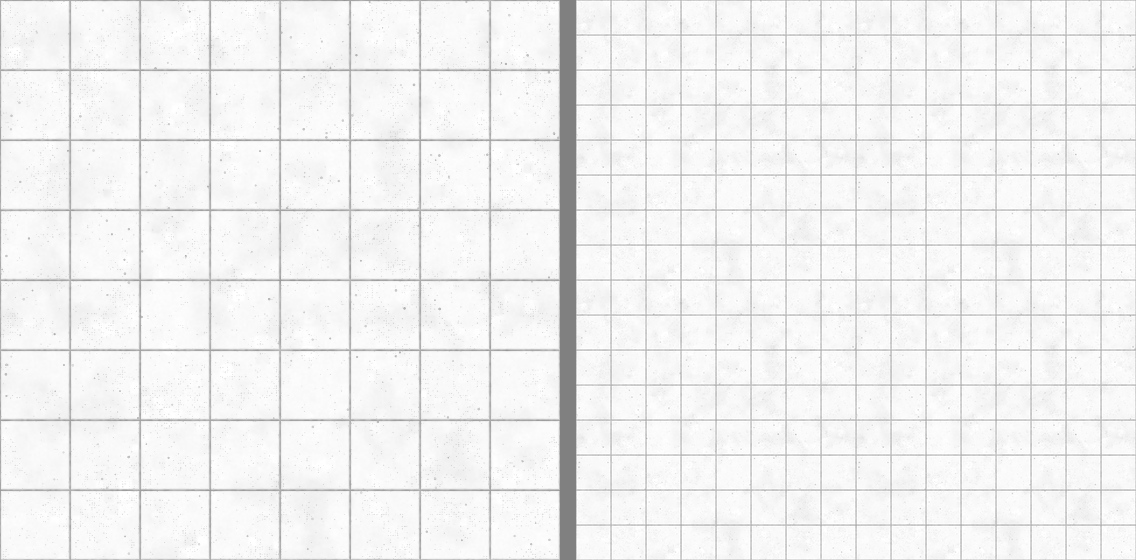
Left: one tile. Right: repeated 2 by 2.
Give the GLSL for this texture, as a WebGL 1 fragment shader.

```glsl
precision highp float;
// White square stone tiles, eight by eight, with thin grey joints and faint speckled wear.

uniform vec2 u_resolution;

const float TILES = 8.0;
const float JOINT_HALF_WIDTH = 0.0021;
const vec3 FACE = vec3(0.98);
const vec3 JOINT_LIGHT = vec3(0.78);
const vec3 JOINT_DARK = vec3(0.57);

float hash(vec2 p) {
  vec3 q = fract(vec3(p.xyx) * vec3(0.1031, 0.1030, 0.0973));
  q += dot(q, q.yzx + 33.33);
  return fract((q.x + q.y) * q.z);
}

// Value noise that wraps after `period` lattice cells.
float noise(vec2 uv, float period, float seed) {
  vec2 p = uv * period;
  vec2 i = floor(p);
  vec2 f = fract(p);
  f = f * f * (3.0 - 2.0 * f);
  vec2 a = mod(i, period) + seed;
  vec2 b = mod(i + 1.0, period) + seed;
  return mix(mix(hash(a), hash(vec2(b.x, a.y)), f.x),
             mix(hash(vec2(a.x, b.y)), hash(b), f.x), f.y);
}

float fbm(vec2 uv, float period, float seed) {
  float sum = 0.0;
  float weight = 0.5;
  for (int i = 0; i < 4; i++) {
    sum += weight * noise(uv, period, seed);
    period *= 2.0;
    seed += 17.0;
    weight *= 0.5;
  }
  return sum / 0.9375;
}

// Soft rounded squares scattered on a wrapping grid; signed strength.
float stains(vec2 uv, float count, float seed) {
  vec2 p = uv * count;
  vec2 base = floor(p);
  float sum = 0.0;
  for (int y = -1; y <= 1; y++) {
    for (int x = -1; x <= 1; x++) {
      vec2 cell = base + vec2(float(x), float(y));
      vec2 id = mod(cell, count) + seed;
      vec2 center = cell + 0.2 + 0.6 * vec2(hash(id + 11.0), hash(id + 37.0));
      float size = mix(0.25, 0.6, hash(id + 53.0));
      vec2 q = abs(p - center);
      float d = length(max(q - size * 0.6, 0.0)) - size * 0.4;
      float strength = hash(id + 71.0) * 2.0 - 1.0;
      sum += strength * abs(strength) * (1.0 - smoothstep(-0.12, 0.12, d));
    }
  }
  return sum;
}

// Small round pits, one at most per grid cell.
float pits(vec2 uv, float count, float density, float seed, float pixel) {
  vec2 p = uv * count;
  vec2 id = mod(floor(p), count) + seed;
  vec2 center = 0.35 + 0.3 * vec2(hash(id + 13.0), hash(id + 29.0));
  float radius = mix(0.16, 0.32, hash(id + 41.0));
  float blur = max(pixel * count * 0.5, 0.08);
  float dotMask = 1.0 - smoothstep(radius - blur, radius + blur, length(fract(p) - center));
  return dotMask * step(1.0 - density, hash(id)) * mix(0.4, 1.0, hash(id + 59.0));
}

// Coverage of a line of given half width at distance d.
float line(float d, float halfWidth, float pixel) {
  float blur = max(pixel * 0.5, 0.0004);
  return 1.0 - smoothstep(halfWidth - blur, halfWidth + blur, abs(d));
}

vec3 tileFace(vec2 uv, float pixel) {
  float cloud = fbm(uv, 16.0, 3.0);
  float worn = smoothstep(0.45, 0.72, fbm(uv, 24.0, 91.0));
  float tone = hash(mod(floor(uv * TILES), TILES) + 7.0) - 0.5;
  float shade = 0.006 * tone - 0.035 * smoothstep(0.45, 0.85, cloud);
  shade -= 0.018 * stains(uv, 48.0, 131.0) * (0.4 + worn);
  shade -= 0.012 * (noise(uv, 256.0, 211.0) - 0.5);
  shade -= 0.13 * pits(uv, 240.0, 0.03 + 0.3 * worn, 307.0, pixel);
  shade -= 0.25 * pits(uv, 128.0, 0.012, 401.0, pixel);
  return FACE + shade;
}

void main() {
  vec2 uv = gl_FragCoord.xy / u_resolution;
  float pixel = 1.0 / min(u_resolution.x, u_resolution.y);

  // Signed distance to the nearest vertical and horizontal joint, slightly ragged.
  vec2 toJoint = (fract(uv * TILES + 0.5) - 0.5) / TILES;
  float ragged = 0.0005 * (noise(uv, 160.0, 503.0) - 0.5);
  float halfWidth = JOINT_HALF_WIDTH + ragged;
  float joint = max(line(toJoint.x, halfWidth, pixel), line(toJoint.y, halfWidth, pixel));

  // A darker crease runs along each joint, fading in and out.
  vec2 crease = toJoint + vec2(-0.0003, 0.0005);
  float core = max(line(crease.x, 0.0008, pixel), line(crease.y, 0.0008, pixel));
  core *= mix(0.4, 1.0, fbm(uv, 32.0, 601.0));
  vec3 jointColor = mix(JOINT_LIGHT, JOINT_DARK, core);
  jointColor += 0.08 * (noise(uv, 200.0, 701.0) - 0.5);

  // Faint shadow where the faces meet the joints.
  float edge = min(abs(toJoint.x), abs(toJoint.y));
  vec3 face = tileFace(uv, pixel) - 0.03 * (1.0 - smoothstep(0.002, 0.005, edge));

  gl_FragColor = vec4(clamp(mix(face, jointColor, joint), 0.0, 1.0), 1.0);
}
```
